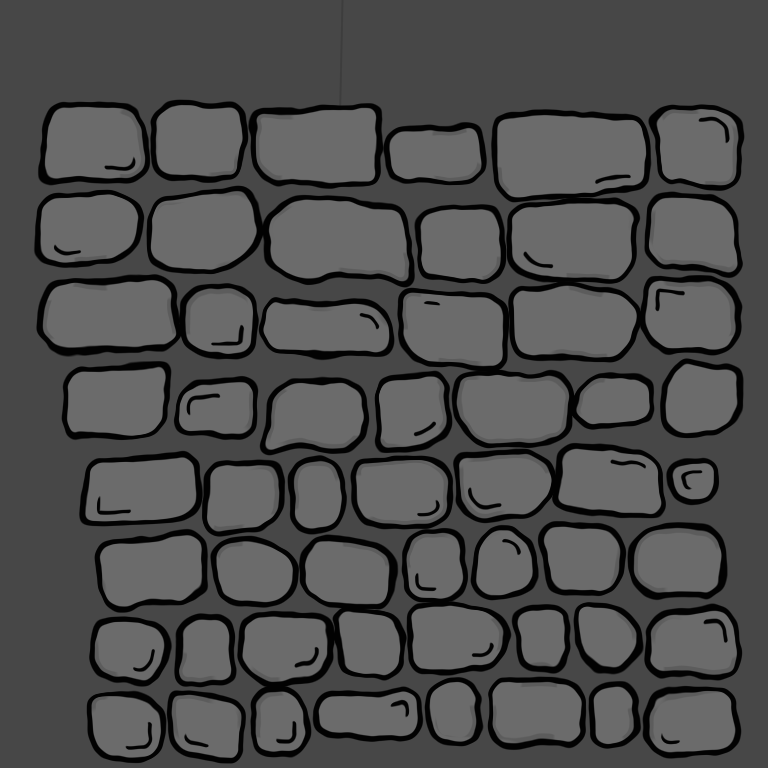
Give the GLSL for this texture, as a WebGL 2 fragment shader.

```glsl
#version 300 es
precision highp float;
// Hand-inked wall of rounded grey stones set in dark mortar.

uniform vec2 u_resolution;
out vec4 fragColor;

const int ROWS = 8;
const float RIGHT_END = 0.968;
const float HALF_GAP = 0.0062;
const float INK_HALF = 0.0036;
const float MARK_HALF = 0.0024;
const float MARK_INSET = 0.0165;
const vec3 STONE = vec3(0.42);
const vec3 SMUDGE = vec3(0.36);
const vec3 MORTAR = vec3(0.28);
const vec3 INK = vec3(0.008);

float hash(vec2 p) {
    return fract(sin(dot(p, vec2(127.1, 311.7))) * 43758.5453);
}

float noise(vec2 p) {
    vec2 cell = floor(p), f = fract(p);
    f = f * f * (3.0 - 2.0 * f);
    float low = mix(hash(cell), hash(cell + vec2(1, 0)), f.x);
    float high = mix(hash(cell + vec2(0, 1)), hash(cell + vec2(1, 1)), f.x);
    return mix(low, high, f.y);
}

// Signed random value in -1..1
float spread(vec2 id, float salt) {
    return 2.0 * hash(id + salt * vec2(3.7, 9.2)) - 1.0;
}

// Height of the line above a row; rows get lower toward the ground
float rowEdge(float row) {
    return 0.865 - 0.118 * row + 0.0015 * row * row;
}

// Joint between neighbouring stones of a row
float columnEdge(float row, float column, float count) {
    float place = column + 0.27 * spread(vec2(row, column), 1.0);
    float leftEnd = 0.08 - 0.045 * cos((row - 1.0) * 0.75);
    return mix(leftEnd, RIGHT_END, clamp(place / count, 0.0, 1.0));
}

// Box with a different rounding at each corner
float roundedBox(vec2 p, vec2 halfSize, float radius) {
    vec2 q = abs(p) - halfSize + radius;
    return min(max(q.x, q.y), 0.0) + length(max(q, 0.0)) - radius;
}

float segment(vec2 p, vec2 a, vec2 b) {
    vec2 ab = b - a;
    return length(p - a - ab * clamp(dot(p - a, ab) / dot(ab, ab), 0.0, 1.0));
}

// Distance to one uneven stone, in its own coordinates
float stoneShape(vec2 p, vec2 halfSize, vec2 id) {
    vec2 seed = id * 17.3;
    vec2 wobble = vec2(noise(p * 22.0 + seed), noise(p * 22.0 + seed + 41.0)) - 0.5;
    vec2 jitter = vec2(noise(p * 75.0 + seed), noise(p * 75.0 + seed + 23.0)) - 0.5;
    p += 0.012 * wobble + 0.0028 * jitter;
    p.y += 0.09 * spread(id, 2.0) * p.x;
    p.x *= 1.0 + 0.10 * spread(id, 3.0) * p.y / halfSize.y;
    float rounding = hash(id * 5.0 + sign(p) * 0.31);
    float radius = mix(0.014, 0.045, rounding);
    return roundedBox(p, halfSize, min(radius, 0.9 * min(halfSize.x, halfSize.y)));
}

// Short pen stroke that follows the inside of one corner
float cornerMark(vec2 p, float edge, vec2 halfSize, vec2 id) {
    vec2 side = vec2(spread(id, 4.0) < 0.0 ? -1.0 : 1.0, spread(id, 5.0) < 0.0 ? -1.0 : 1.0);
    vec2 center = side * (halfSize - 0.021);
    center.x *= mix(0.55, 1.0, hash(id + 6.1));
    float reach = mix(0.010, 0.024, hash(id + 7.3));
    return length(vec2(edge + MARK_INSET, max(length(p - center) - reach, 0.0)));
}

void main() {
    vec2 uv = gl_FragCoord.xy / u_resolution;
    float soft = 0.8 / u_resolution.y;
    float edge = 1.0, mark = 1.0;

    // Nearest stone and nearest pen stroke
    for (int r = 0; r < ROWS; r++) {
        float row = float(r);
        float top = rowEdge(row), bottom = rowEdge(row + 1.0);
        if (uv.y > top + 0.03 || uv.y < bottom - 0.03) continue;
        float count = 6.0 + floor(row / 3.0);
        for (float column = 0.0; column < count; column++) {
            vec2 id = vec2(row, column) + 2.0;
            float left = columnEdge(row, column, count);
            float right = columnEdge(row, column + 1.0, count);
            if (uv.x < left - 0.03 || uv.x > right + 0.03) continue;
            vec2 center = 0.5 * vec2(left + right, top + bottom);
            center.y += 0.010 * sin(center.x * 7.0 + row * 0.5);
            vec2 halfSize = 0.5 * vec2(right - left, top - bottom) - HALF_GAP;
            halfSize.y *= hash(id + 8.7) < 0.08 ? 0.68 : 1.0 - 0.07 * hash(id + 9.4);
            vec2 p = uv - center;
            float d = stoneShape(p, halfSize, id);
            edge = min(edge, d);
            if (hash(id + 10.9) < 0.45) mark = min(mark, cornerMark(p, d, halfSize, id));
        }
    }

    // Fill with a few smudges just inside the outline
    float smudge = smoothstep(0.66, 0.72, noise(uv * 17.0)) * smoothstep(-0.010, -0.008, edge);
    vec3 color = mix(STONE, SMUDGE, smudge);
    color = mix(color, MORTAR, smoothstep(-soft, soft, edge));

    // Faint hairline above the wall
    float hairline = segment(uv, vec2(0.443, 0.862), vec2(0.446, 1.0));
    color *= 1.0 - 0.14 * (1.0 - smoothstep(0.0005, 0.0022, hairline)) * step(0.0, edge);

    // Ink outlines and strokes
    float penWidth = INK_HALF + 0.0012 * (noise(uv * 40.0) - 0.5);
    float ink = min(abs(edge) - penWidth, mark - MARK_HALF);
    color = mix(color, INK, 1.0 - smoothstep(-soft, soft, ink));
    fragColor = vec4(color, 1.0);
}
```
